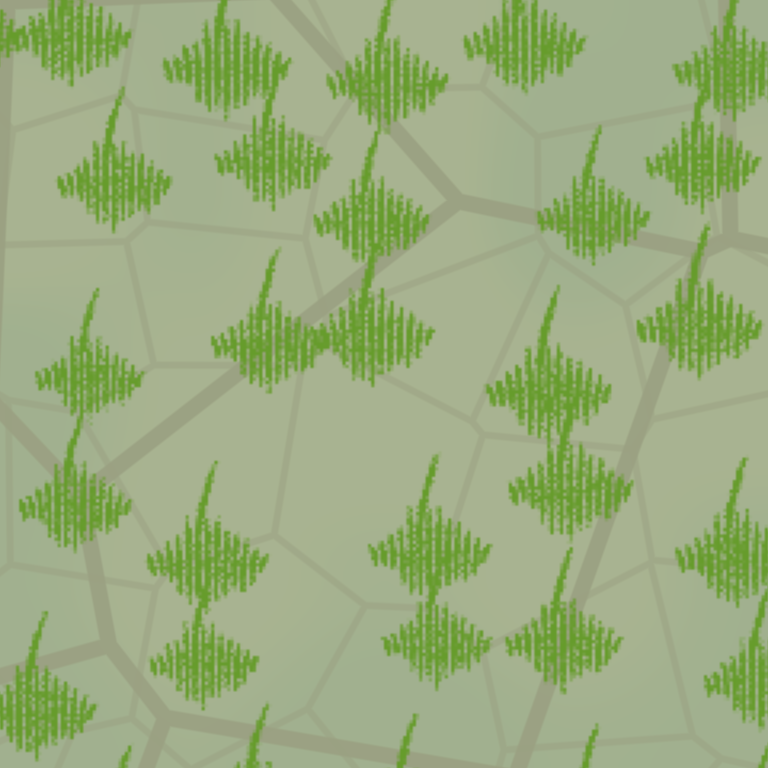
Give the GLSL for this texture, as a Shadertoy shader.

```glsl
// Pale green cracked ground scattered with small jagged grass tufts.

const vec3 SOIL_WARM = vec3(0.660, 0.703, 0.567);
const vec3 SOIL_COOL = vec3(0.632, 0.692, 0.560);
const vec3 CRACK = vec3(0.605, 0.630, 0.510);
const vec3 GRASS = vec3(0.400, 0.610, 0.170);

const float TEXELS = 240.0;     // grain of the grass edges
const float TUFT_CELLS = 4.8;   // tufts across the canvas
const int BLADES = 13;

float hash1(vec2 p) {
    return fract(sin(dot(p, vec2(127.1, 311.7))) * 43758.5453);
}

vec2 hash2(vec2 p) {
    return vec2(hash1(p), hash1(p + vec2(37.2, 17.9)));
}

float valueNoise(vec2 p) {
    vec2 i = floor(p), f = fract(p);
    f = f * f * (3.0 - 2.0 * f);
    return mix(mix(hash1(i), hash1(i + vec2(1, 0)), f.x),
               mix(hash1(i + vec2(0, 1)), hash1(i + vec2(1, 1)), f.x), f.y);
}

vec2 cellPoint(vec2 cell, float jitter, float seed) {
    return 0.5 + jitter * (hash2(cell + seed) - 0.5);
}

// Distance to the nearest Voronoi border, in cell units.
float borderDistance(vec2 p, float jitter, float seed) {
    vec2 cell = floor(p), f = fract(p), nearest = vec2(8.0);
    for (int y = -1; y <= 1; y++)
    for (int x = -1; x <= 1; x++) {
        vec2 g = vec2(x, y);
        vec2 r = g + cellPoint(cell + g, jitter, seed) - f;
        if (dot(r, r) < dot(nearest, nearest)) nearest = r;
    }
    float border = 8.0;
    for (int y = -2; y <= 2; y++)
    for (int x = -2; x <= 2; x++) {
        vec2 g = vec2(x, y);
        vec2 r = g + cellPoint(cell + g, jitter, seed) - f;
        vec2 d = r - nearest;
        if (dot(d, d) > 1e-4)
            border = min(border, dot(0.5 * (r + nearest), normalize(d)));
    }
    return border;
}

float crackMask(vec2 p, float scale, float halfWidth, float jitter, float seed) {
    float d = borderDistance(p * scale, jitter, seed) / scale;
    return 1.0 - smoothstep(halfWidth - 0.002, halfWidth + 0.002, d);
}

// Signed inside depth of a spindle from y = low to y = high, bending by lean.
float blade(vec2 p, float x, float low, float high, float lean, float halfWidth) {
    float t = (p.y - low) / (high - low);
    if (t < 0.0 || t > 1.0) return -1.0;
    float taper = sqrt(4.0 * t * (1.0 - t));
    return halfWidth * taper - abs(p.x - x - lean * t * t);
}

// Tuft spans about -1..1 sideways and -0.9..2 upwards.
float tuft(vec2 p) {
    if (abs(p.x) > 1.2 || p.y < -1.1 || p.y > 2.1) return -1.0;
    float depth = blade(p, -0.2, 0.1, 2.0, 0.38, 0.075);
    for (int i = 0; i < BLADES; i++) {
        float u = 2.0 * float(i) / float(BLADES - 1) - 1.0;
        vec2 r = hash2(vec2(float(i), 4.0));
        float low = -0.80 + 0.62 * abs(u) + 0.30 * (r.x - 0.4);
        float high = 0.25 + 0.85 * (1.0 - abs(u)) * (0.45 + 0.8 * r.y);
        depth = max(depth, blade(p, u, low, high, 0.12 * u, 0.067));
    }
    return depth;
}

// Grass coverage at one texel, with ragged edges.
float grassTexel(vec2 texel) {
    vec2 p = (texel + 0.5) / TEXELS * TUFT_CELLS;
    vec2 cell = floor(p);
    float depth = -1.0;
    for (int y = -1; y <= 1; y++)
    for (int x = -1; x <= 1; x++) {
        vec2 g = cell + vec2(x, y);
        vec2 center = g + cellPoint(g, 0.55, 8.0);
        float size = mix(0.062, 0.074, hash1(g + 5.3)) * TUFT_CELLS;
        depth = max(depth, tuft((p - center) / size));
    }
    float ragged = 0.05 * (hash1(texel) - 0.5);
    return smoothstep(-0.03, 0.03, depth + ragged);
}

// Blend neighbouring texels for soft, slightly stepped edges.
float grassMask(vec2 p) {
    vec2 q = p * TEXELS - 0.5;
    vec2 i = floor(q), f = smoothstep(0.0, 1.0, fract(q));
    return mix(mix(grassTexel(i), grassTexel(i + vec2(1, 0)), f.x),
               mix(grassTexel(i + vec2(0, 1)), grassTexel(i + vec2(1, 1)), f.x), f.y);
}

void mainImage(out vec4 fragColor, in vec2 fragCoord) {
    vec2 p = fragCoord / iResolution.y;

    // Ground with broad faint patches
    float patches = smoothstep(0.3, 0.7, valueNoise(p * 4.0 + 2.0));
    vec3 color = mix(SOIL_WARM, SOIL_COOL, patches);

    // Fine cracks, then a few broad ones
    color = mix(color, CRACK, 0.55 * crackMask(p, 4.6, 0.0045, 0.85, 3.0));
    color = mix(color, CRACK, 0.95 * crackMask(p, 1.7, 0.0105, 0.80, 21.0));

    // Grass on top
    color = mix(color, GRASS, grassMask(p));
    fragColor = vec4(color, 1.0);
}
```
